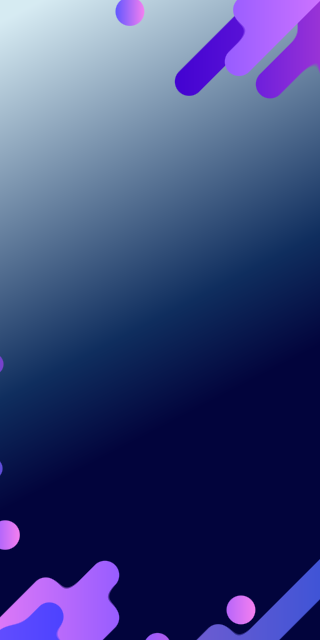
Give the GLSL for this background, as a Shadertoy shader.

```glsl
const float RADIUS = 0.0445;
const float BLEND = 0.065;
const vec2 UP_RIGHT = vec2(0.70711, -0.70711);
const vec3 PALE = vec3(0.84, 0.92, 0.95);
const vec3 OCEAN = vec3(0.06, 0.18, 0.37);
const vec3 NAVY = vec3(0.008, 0.015, 0.235);
const vec3 INDIGO = vec3(0.26, 0.01, 0.82);
const vec3 PURPLE = vec3(0.43, 0.12, 0.86);
const vec3 ORCHID = vec3(0.60, 0.20, 0.84);
const vec3 VIOLET = vec3(0.59, 0.36, 1.0);
const vec3 PINK = vec3(0.96, 0.50, 0.94);
const vec3 BLUE = vec3(0.30, 0.26, 1.0);

// Rounded bar that starts at tip and runs on along dir
float bar(vec2 p, vec2 tip, vec2 dir) {
    vec2 q = p - tip;
    return length(q - dir * max(dot(q, dir), 0.0)) - RADIUS;
}

float smoothUnion(float a, float b, float k) {
    float h = max(k - abs(a - b), 0.0) / k;
    return min(a, b) - 0.25 * k * h * h;
}

// Three parallel bars melted together
float melt(vec2 p, vec2 a, vec2 b, vec2 c, vec2 dir) {
    float d = smoothUnion(bar(p, a, dir), bar(p, b, dir), BLEND);
    return smoothUnion(d, bar(p, c, dir), BLEND);
}

vec3 ramp(vec3 a, vec3 b, float start, float end, float x) {
    return mix(a, b, clamp((x - start) / (end - start), 0.0, 1.0));
}

vec3 paint(vec3 base, vec3 ink, float d, float pixel) {
    return mix(base, ink, clamp(0.5 - d / pixel, 0.0, 1.0));
}

// Disc shaded from left to right
vec3 disc(vec3 base, vec2 p, vec2 center, float r, vec3 left, vec3 right, float pixel) {
    vec3 ink = ramp(left, right, center.x - r, center.x + r, p.x);
    return paint(base, ink, length(p - center) - r, pixel);
}

// Slanted three-stop backdrop
vec3 backdrop(vec2 p) {
    float t = p.y + 0.52 * p.x;
    vec3 sky = ramp(PALE, OCEAN, 0.07, 1.25, t);
    return ramp(sky, NAVY, 1.25, 1.60, t);
}

void mainImage(out vec4 fragColor, in vec2 fragCoord) {
    // Width is one unit, y runs down from the top
    vec2 p = vec2(fragCoord.x, iResolution.y - fragCoord.y) / iResolution.x;
    float px = 1.2 / iResolution.x;
    vec3 color = backdrop(p);

    // Top right bars
    float d = bar(p, vec2(0.591, 0.255), UP_RIGHT);
    color = paint(color, ramp(INDIGO, PURPLE, 0.55, 0.95, p.x), d, px);
    d = melt(p, vec2(0.844, 0.263), vec2(0.977, 0.052), vec2(1.047, 0.221), UP_RIGHT);
    color = paint(color, ramp(PURPLE, ORCHID, 0.80, 1.0, p.x), d, px);
    d = smoothUnion(bar(p, vec2(0.773, 0.031), UP_RIGHT),
                    bar(p, vec2(0.747, 0.193), UP_RIGHT), BLEND);
    color = paint(color, ramp(VIOLET, vec3(0.80, 0.45, 1.0), 0.70, 1.0, p.x), d, px);

    // Bottom left blobs
    d = melt(p, vec2(0.143, 1.849), vec2(0.328, 1.797), vec2(0.328, 1.930), -UP_RIGHT);
    color = paint(color, ramp(vec3(0.86, 0.47, 0.97), VIOLET, 0.0, 0.38, p.x), d, px);
    d = melt(p, vec2(0.154, 1.927), vec2(0.026, 2.010), vec2(0.167, 2.047), -UP_RIGHT);
    color = paint(color, ramp(vec3(0.38, 0.30, 1.0), BLUE, 0.0, 0.2, p.x), d, px);

    // Bottom right stripe
    d = smoothUnion(bar(p, vec2(0.716, 2.094), UP_RIGHT),
                    bar(p, vec2(0.682, 1.995), -UP_RIGHT), BLEND);
    color = paint(color, ramp(vec3(0.42, 0.36, 0.82), vec3(0.25, 0.33, 0.84), 0.62, 1.0, p.x), d, px);

    // Loose discs
    color = disc(color, p, vec2(0.406, 0.036), 0.045, vec3(0.38, 0.34, 1.0), PINK, px);
    color = disc(color, p, vec2(-0.023, 1.138), 0.034, BLUE, vec3(0.48, 0.26, 0.78), px);
    color = disc(color, p, vec2(-0.026, 1.464), 0.034, BLUE, vec3(0.38, 0.30, 0.84), px);
    color = disc(color, p, vec2(0.016, 1.672), 0.046, VIOLET, PINK, px);
    color = disc(color, p, vec2(0.753, 1.906), 0.045, vec3(0.72, 0.40, 0.98), PINK, px);
    color = disc(color, p, vec2(0.492, 2.020), 0.042, VIOLET, vec3(0.70, 0.36, 0.92), px);

    fragColor = vec4(color, 1.0);
}
```
